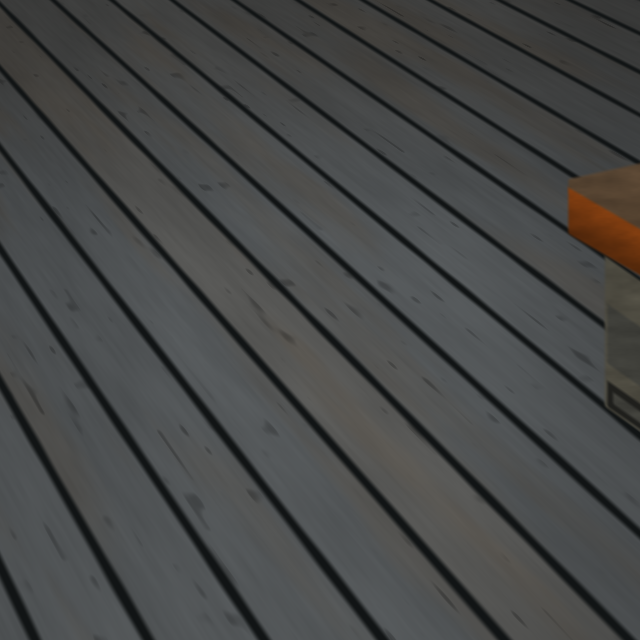
This texture is drawn by a Shadertoy shader. Its source:

```glsl
// Weathered grey deck boards receding in perspective, with an orange wooden bench end at the right.

// Board number across the deck = dot(ACROSS, (x, down, 1)) / dot(DEPTH, (x, down, 1))
const vec3 ACROSS = vec3(1.0, -0.9896, 0.0065);
const vec3 DEPTH = vec3(0.0125, 0.0964, 0.0885);
const float LENGTH_SCALE = 3.0;      // board widths along the deck per unit of inverse depth

const float GAP_CORE = 0.024;        // half widths, in board widths
const float GAP_EDGE = 0.082;
const float WARM_BOARD = -1.0;       // the brownest board
const float BOARD_VARIATION = 0.07;
const float GRAIN_STRENGTH = 0.10;
const float BLOTCH_STRENGTH = 0.13;
const float FLECK_STRENGTH = 0.22;
const float BENCH_BLUR = 0.004;

const vec3 BOARD_COLOR = vec3(0.322, 0.336, 0.343);
const vec3 WARM_TINT = vec3(1.03, 0.955, 0.88);
const vec3 GAP_COLOR = vec3(0.068, 0.080, 0.082);
const vec3 ORANGE_WOOD = vec3(0.46, 0.22, 0.06);
const vec3 BENCH_TOP = vec3(0.33, 0.26, 0.19);
const vec3 LEG_COLOR = vec3(0.30, 0.29, 0.25);
const vec3 PANEL_COLOR = vec3(0.24, 0.24, 0.22);
const vec3 PANEL_DARK = vec3(0.12, 0.12, 0.11);

float hash(vec2 p) {
    return fract(sin(dot(p, vec2(127.1, 311.7))) * 43758.5453);
}

float noise(vec2 p) {
    vec2 i = floor(p), f = fract(p);
    f = f * f * (3.0 - 2.0 * f);
    return mix(mix(hash(i), hash(i + vec2(1, 0)), f.x),
               mix(hash(i + vec2(0, 1)), hash(i + vec2(1, 1)), f.x), f.y);
}

float fbm(vec2 p) {
    float sum = 0.0, weight = 0.5;
    for (int k = 0; k < 4; k++) {
        sum += weight * noise(p);
        p = p * 2.0 + 17.3;
        weight *= 0.5;
    }
    return sum / 0.9375;
}

// Soft coverage where the value lies between two limits
float band(float value, float low, float high) {
    return smoothstep(low - BENCH_BLUR, low + BENCH_BLUR, value)
         * (1.0 - smoothstep(high - BENCH_BLUR, high + BENCH_BLUR, value));
}

vec3 deck(vec2 p) {
    vec3 h = vec3(p, 1.0);
    float depth = dot(DEPTH, h);
    float across = dot(ACROSS, h) / depth;
    float along = LENGTH_SCALE / depth;
    float board = floor(across);
    float seed = hash(vec2(board, 4.0));
    vec2 q = vec2(across, along + seed * 50.0);

    // Wear: broad stains, fine grain and short dark flecks
    float blotch = fbm(q * vec2(2.5, 0.55)) - 0.5;
    float grain = fbm(q * vec2(17.0, 1.3)) - 0.5;
    float fleck = smoothstep(0.80, 0.97, noise(q * vec2(11.0, 2.4) + 31.0))
                * smoothstep(0.40, 0.65, noise(q * vec2(2.0, 0.7) + 9.0));
    float tone = 1.0 + BOARD_VARIATION * (seed - 0.5) + BLOTCH_STRENGTH * blotch
               + GRAIN_STRENGTH * grain - FLECK_STRENGTH * fleck;

    // Brown patches, stronger on one board and in the far dim part
    float warmth = 0.65 * smoothstep(0.50, 0.80, fbm(q * vec2(1.8, 0.22) + 5.0));
    warmth += 0.55 * (1.0 - step(0.5, abs(board - WARM_BOARD)));
    warmth += 0.45 * (1.0 - smoothstep(0.0, 0.35, p.y));
    vec3 color = BOARD_COLOR * tone * mix(vec3(1), WARM_TINT, min(warmth, 1.0));

    // Light falls off to the top and the sides
    float light = mix(0.75, 1.02, smoothstep(-0.05, 0.50, p.y));
    light *= 1.0 - 0.13 * smoothstep(0.65, 1.0, p.x);
    light *= 1.0 - 0.08 * smoothstep(0.35, 0.0, p.x);
    color *= light;

    float gapDistance = abs(across - floor(across + 0.5));
    float wobble = 0.012 * (noise(vec2(across * 0.5, along * 1.5)) - 0.5);
    float pixel = 0.5 * fwidth(across);
    float solid = smoothstep(GAP_CORE - pixel, GAP_EDGE + pixel, gapDistance + wobble);
    return mix(GAP_COLOR, color, solid);
}

vec3 addBench(vec3 color, vec2 p) {
    float grain = 0.85 + 0.3 * fbm(p * vec2(25.0, 60.0));

    // Leg with two recessed panels
    float legY = p.y - 0.70 * (p.x - 0.945);
    color = mix(color, LEG_COLOR * grain, band(p.x, 0.945, 2.0) * band(legY, 0.40, 0.635));
    float panelX = band(p.x, 0.949, 2.0);
    color = mix(color, PANEL_COLOR * grain, panelX * band(legY, 0.472, 0.565));
    color = mix(color, PANEL_DARK, panelX * band(legY, 0.592, 0.632));
    color = mix(color, PANEL_COLOR * grain, band(p.x, 0.958, 2.0) * band(legY, 0.604, 0.622));

    // Top face, then the orange front edge
    float frontY = p.y - 0.293 - 0.58 * (p.x - 0.888);
    float backY = p.y - 0.280 + 0.22 * (p.x - 0.888);
    float right = band(p.x, 0.888, 2.0);
    color = mix(color, BENCH_TOP * grain, right * band(backY, 0.0, 1.0) * band(frontY, -1.0, 0.01));
    vec3 orange = ORANGE_WOOD * grain * mix(1.1, 0.75, smoothstep(0.0, 0.07, frontY));
    return mix(color, orange, right * band(frontY, 0.0, 0.072));
}

void mainImage(out vec4 fragColor, in vec2 fragCoord) {
    vec2 p = fragCoord / iResolution.xy;
    p.y = 1.0 - p.y;                 // measured downward from the top edge
    fragColor = vec4(addBench(deck(p), p), 1.0);
}
```
